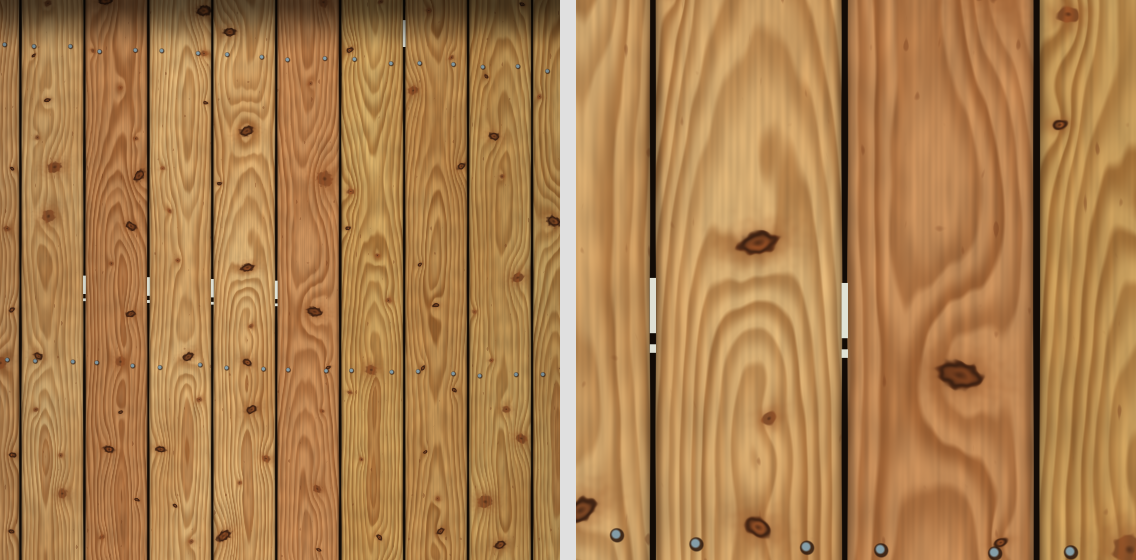
Left, the full canvas; right, a detail of the centre.
Write a WebGL 1 fragment shader that draws this texture.

```glsl
precision highp float;
// Vertical softwood fence boards with dark gaps, knots and two rows of screws.
// Each board slices a warped cone of growth rings; knots sit in jittered cells
// and bend the rings around them. Tone, grain and wear vary from board to board.

uniform vec2 u_resolution;

const float PITCH = 0.1142;        // board width including its gap
const float FIRST_GAP = 0.0365;    // x of the first gap
const float GAP_HALF = 0.0016;
const float RINGS = 17.0;          // growth rings per board width
const float KNOT_CELL = 0.08;      // vertical spacing of knots
const float KNOT_CHANCE = 0.78;
const float SCREW_RADIUS = 0.0042;
const float SCREW_INSET = 0.29;    // from board centre, in board widths

const vec3 PALE = vec3(0.88, 0.745, 0.51);
const vec3 HONEY = vec3(0.77, 0.57, 0.34);
const vec3 RED_WOOD = vec3(0.75, 0.52, 0.325);
const vec3 LATEWOOD = vec3(0.78, 0.67, 0.55);   // multiplies the base wood
const vec3 RUST = vec3(0.60, 0.34, 0.16);
const vec3 KNOT = vec3(0.47, 0.24, 0.11);
const vec3 KNOT_RIM = vec3(0.17, 0.09, 0.05);
const vec3 GAP = vec3(0.07, 0.045, 0.025);
const vec3 DAYLIGHT = vec3(0.88, 0.89, 0.84);
const vec3 STEEL = vec3(0.52, 0.62, 0.66);

vec2 hash2(vec2 p) {
  vec3 q = fract(p.xyx * vec3(0.1031, 0.1030, 0.0973));
  q += dot(q, q.yzx + 33.33);
  return fract((q.xx + q.yz) * q.zy);
}

float cornerSlope(vec2 cell, vec2 offset) {
  float a = 6.2832 * hash2(cell).x;
  return dot(vec2(cos(a), sin(a)), offset);
}

// Gradient noise, roughly -0.7 to 0.7
float noise(vec2 p) {
  vec2 i = floor(p), f = p - i, e = vec2(1.0, 0.0);
  vec2 w = f * f * f * (f * (f * 6.0 - 15.0) + 10.0);
  return mix(mix(cornerSlope(i, f), cornerSlope(i + e, f - e), w.x),
             mix(cornerSlope(i + e.yx, f - e.yx), cornerSlope(i + 1.0, f - 1.0), w.x), w.y);
}

// Knots of one board: x = ring bend, y = halo, z = body, w = dark rim
vec4 knots(vec2 p, float id, float px) {
  vec4 k = vec4(0.0);
  for (int j = -2; j <= 2; j++) {
    vec2 cell = vec2(id * 7.0 + 11.0, floor(p.y / KNOT_CELL) + float(j) + 5.0);
    vec2 place = hash2(cell), kind = hash2(cell + 71.3), look = hash2(cell + 137.9);
    float present = step(kind.x, KNOT_CHANCE);
    float size = mix(0.0035, 0.0135, kind.y * kind.y * kind.y);
    vec2 centre = vec2((place.x - 0.5) * 0.8 * PITCH,
                       (cell.y - 5.0 + 0.2 + 0.6 * place.y) * KNOT_CELL);
    vec2 d = p - centre;
    float a = (look.x - 0.5) * 1.8;
    vec2 q = vec2(cos(a) * d.x + sin(a) * d.y, cos(a) * d.y - sin(a) * d.x);
    q.y *= mix(1.0, 1.8, look.y);
    float r = length(q) * (1.0 + 0.35 * noise(d * 180.0 + cell));
    float bend = exp(-dot(d * vec2(1.0, 0.5), d * vec2(1.0, 0.5)) / (size * size * 5.5));
    float body = 1.0 - smoothstep(size - px, size + px + 0.15 * size, r);
    float rim = exp(-pow((r - size * 0.85) / (size * 0.2 + 0.5 * px), 2.0));
    float heart = 1.0 - smoothstep(0.0, size * 0.45, r);
    k.x += present * bend * size / PITCH * 1.6;
    k.y = max(k.y, present * exp(-r * r / (size * size * 3.5)));
    k.z = max(k.z, present * body * mix(0.65, 1.0, look.y));
    k.w = max(k.w, present * max(rim * step(0.5, look.y), heart * 0.6));
  }
  return k;
}

vec3 board(vec2 uv, float u, float id, float px) {
  float x = u - 0.5;
  vec2 seed = hash2(vec2(id + 3.0, 19.0));
  vec4 k = knots(vec2(x * PITCH, uv.y), id, px);

  // Growth rings: distance from a wandering pith
  float depth = 0.22 + 0.55 * noise(vec2(id * 5.3, uv.y * 2.2)) + (seed.x - 0.5) * (uv.y - 0.5);
  float pith = x + (seed.y - 0.5) * 0.3 + 0.06 * noise(vec2(id * 3.7, uv.y * 4.0));
  float r = length(vec2(pith, depth)) + k.x
          + 0.045 * noise(vec2(u * 3.0 + id * 9.0, uv.y * 7.0))
          + 0.012 * noise(vec2(u * 12.0 + id * 9.0, uv.y * 22.0));
  float phase = fract(r * RINGS);
  float ring = smoothstep(0.1, 0.75, phase) * (1.0 - smoothstep(0.78, 1.0, phase));
  ring *= 0.75 + 0.6 * noise(vec2(floor(r * RINGS), id + 0.5));

  // Board tone: two red boards, two half-warm ones, olive toward the right
  float away = abs(abs(id - 3.5) - 1.5);
  float warm = away < 0.5 ? 1.0 : 0.12 + 0.4 * step(1.5, away) * step(away, 2.5);
  float blotch = noise(vec2(u * 1.4 + id * 6.0, uv.y * 5.0));
  vec3 wood = mix(PALE, HONEY, clamp(0.32 + 0.7 * blotch + 0.25 * seed.x, 0.0, 1.0));
  wood = mix(wood, RED_WOOD, warm * 0.85);
  wood *= mix(vec3(1.0), vec3(0.96, 0.96, 0.87), step(5.5, id));

  // Rings, rusty heartwood flames, fibres and cross figure
  wood *= mix(vec3(1.0), LATEWOOD, ring * 0.95);
  wood = mix(wood, RUST, 0.38 * (1.0 - smoothstep(0.09, 0.12, r)));
  float fibre = noise(vec2(uv.x * 330.0, uv.y * 9.0)) + 0.6 * noise(vec2(uv.x * 190.0, uv.y * 40.0));
  float figure = noise(vec2(u * 2.5 + id * 4.0, uv.y * 32.0));
  wood *= 1.0 + 0.11 * fibre + 0.07 * figure;
  float fleck = smoothstep(0.47, 0.6, noise(vec2(uv.x * 150.0, uv.y * 65.0)));
  wood = mix(wood, KNOT, 0.4 * fleck);

  wood = mix(wood, RUST, 0.55 * k.y);
  wood = mix(wood, KNOT * (0.9 + 0.4 * ring), 0.9 * k.z);
  return mix(wood, KNOT_RIM, 0.75 * k.w);
}

void main() {
  vec2 uv = gl_FragCoord.xy / u_resolution;
  float px = 1.0 / min(u_resolution.x, u_resolution.y);
  float across = (uv.x - FIRST_GAP) / PITCH;
  float id = floor(across) + 1.0, u = fract(across);
  vec3 color = board(uv, u, id, px);

  // Screws: two slightly sloping rows, a pair on every board
  float side = u < 0.5 ? -1.0 : 1.0;
  for (int row = 0; row < 2; row++) {
    float n = float(row);
    vec2 jitter = hash2(vec2(id + 2.0, side + 5.0 + 9.0 * n)) - 0.5;
    float height = mix(0.919 - 0.045 * uv.x, 0.355 - 0.028 * uv.x, n) + 0.008 * jitter.y;
    vec2 d = vec2((u - 0.5 - side * (SCREW_INSET + 0.08 * jitter.x)) * PITCH, uv.y - height);
    float r = length(d);
    color = mix(color, KNOT_RIM, 0.85 * (1.0 - smoothstep(SCREW_RADIUS - px, SCREW_RADIUS + px, r)));
    color = mix(color, STEEL, 1.0 - smoothstep(0.0018, 0.0028 + px, length(d - vec2(-0.0006, 0.0006))));
  }

  // Shaded board edges, gaps, and slits of daylight
  float edge = min(u, 1.0 - u) * PITCH;
  float seam = floor(across + 0.5);
  color *= mix(0.68, 1.0, smoothstep(0.0, 0.008, edge));
  float halfGap = GAP_HALF * (1.0 + 0.6 * noise(vec2(seam * 5.7, uv.y * 9.0)));
  float gap = 1.0 - smoothstep(halfGap - 0.5 * px, halfGap + px, edge);
  color = mix(color, GAP, gap);
  float low = uv.y - 0.488 + 0.003 * seam;
  float slit = step(0.5, seam) * step(seam, 4.5) * (1.0 - smoothstep(0.022, 0.022 + px, abs(low)))
             * smoothstep(0.003, 0.003 + px, abs(low + 0.014));
  slit += step(5.5, seam) * step(seam, 6.5) * (1.0 - smoothstep(0.023, 0.023 + px, abs(uv.y - 0.94)));
  color = mix(color, DAYLIGHT, slit * (1.0 - smoothstep(0.0016, 0.0016 + px, edge)));

  // Shadow along the top and a slight falloff toward the sides
  color *= mix(0.42, 1.0, smoothstep(0.0, 0.1, 1.0 - uv.y));
  color *= 1.0 - 0.5 * pow(abs(uv.x - 0.5), 2.0);
  gl_FragColor = vec4(color, 1.0);
}
```
